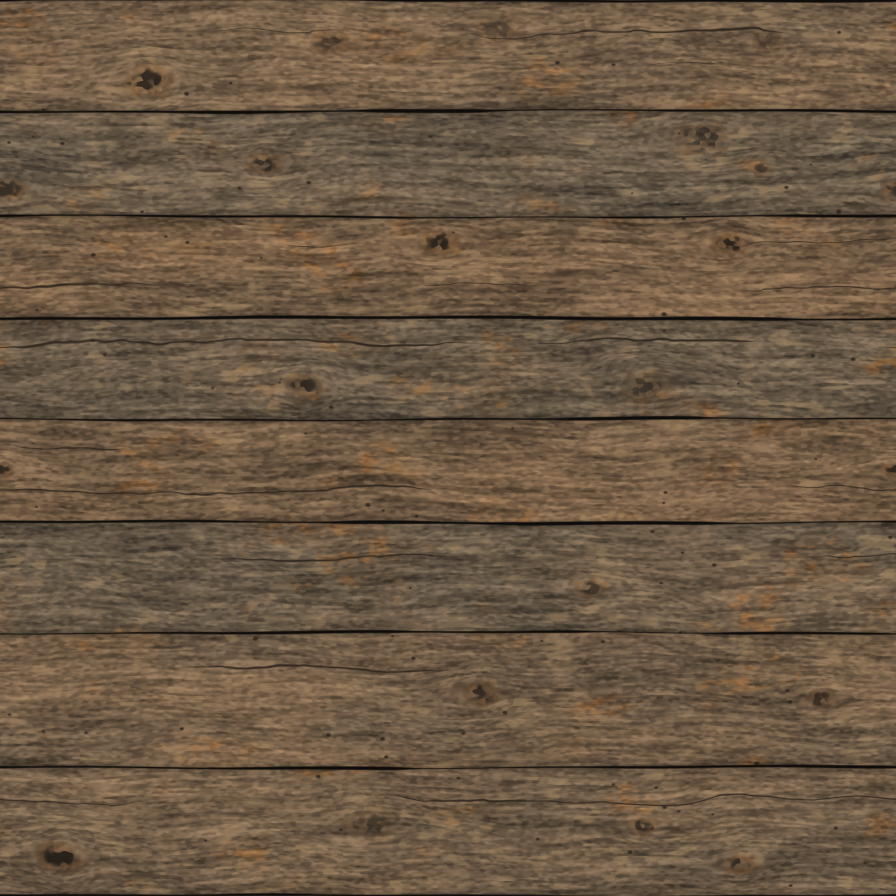
Reproduce this texture procedurally as a WebGL 1 fragment shader.

```glsl
precision highp float;
// Weathered horizontal timber planks with grain, knots, cracks and worn stains.
uniform vec2 u_resolution;

#define PLANKS 8.0
#define GAP_WIDTH 0.0015
#define GRAIN_DEPTH 0.42
#define KNOT_COLUMNS 5.0
#define KNOT_CHANCE 0.72
#define CRACK_WIDTH 0.0011
#define CRACK_CHANCE 0.5
#define WEAR 0.5
#define RUST 0.3
#define TAU 6.2831853

const vec3 GREY_WOOD = vec3(0.395, 0.344, 0.280);
const vec3 WARM_WOOD = vec3(0.465, 0.368, 0.274);
const vec3 PALE_WOOD = vec3(0.620, 0.510, 0.370);
const vec3 RUST_STAIN = vec3(0.530, 0.350, 0.190);
const vec3 DARK_WOOD = vec3(0.160, 0.130, 0.105);
const vec3 GAP_SHADOW = vec3(0.060, 0.050, 0.043);

float hash(vec2 p) {
  vec3 q = fract(p.xyx * vec3(0.1031, 0.1030, 0.0973));
  q += dot(q, q.yzx + 33.33);
  return fract((q.x + q.y) * q.z);
}

// Smooth cellular noise, tiling over the unit square for whole frequencies.
float cellNoise(vec2 uv, vec2 freq, float seed) {
  vec2 p = uv * freq, base = floor(p);
  float sum = 0.0, total = 0.0;
  for (int j = -1; j <= 1; j++) {
    for (int i = -1; i <= 1; i++) {
      vec2 cell = base + vec2(float(i), float(j));
      vec2 id = mod(cell, freq) + seed * vec2(7.0, 13.0);
      vec2 d = p - cell - vec2(hash(id), hash(id + 71.3));
      float weight = exp(-5.0 * dot(d, d));
      sum += weight * hash(id + 37.7);
      total += weight;
    }
  }
  return sum / total;
}

// Height of a seam: even spacing, with the lower boards a little wider.
float seamHeight(float i) {
  float k = mod(i, PLANKS) * 8.0 / PLANKS;
  return i / PLANKS + 0.046 * smoothstep(0.0, 2.3, k) * (1.0 - smoothstep(2.0, 7.5, k));
}

float seamWobble(float x, float i) {
  float k = mod(i, PLANKS);
  return 0.0011 * sin(TAU * x + k * 2.3) + 0.0005 * sin(TAU * 4.0 * x + k * 5.1);
}

// Knots of one plank: x = grain bend, y = dark core, z = surrounding ring.
vec3 knots(vec2 uv, float id, float low, float height, float ragged) {
  vec3 result = vec3(0.0);
  for (int i = -1; i <= 1; i++) {
    float column = floor(uv.x * KNOT_COLUMNS) + float(i);
    vec2 seed = vec2(mod(column, KNOT_COLUMNS) + 3.0, id * 3.0 + 5.0);
    float strength = step(hash(seed), KNOT_CHANCE) * mix(0.4, 1.0, hash(seed + 41.0));
    vec2 centre = vec2((column + hash(seed + 11.0)) / KNOT_COLUMNS,
                       low + height * mix(0.2, 0.8, hash(seed + 23.0)));
    vec2 d = (uv - centre) / (mix(0.007, 0.017, hash(seed + 57.0)) * vec2(1.2, 0.8));
    float r = length(d) + 1.1 * (ragged - 0.5);
    result.x += strength * (uv.y - centre.y) * exp(-0.2 * dot(d, d));
    result.y = max(result.y, strength * (1.0 - smoothstep(0.4, 1.1, r)));
    result.z = max(result.z, strength * exp(-6.0 * (r - 1.1) * (r - 1.1)));
  }
  return result;
}

void main() {
  vec2 uv = gl_FragCoord.xy / u_resolution;
  float pixel = 1.0 / u_resolution.y;

  // Find the plank and the nearest gap.
  float plank = -1.0, gapDistance = 1.0, gapId = 0.0;
  for (int i = 0; i <= int(PLANKS); i++) {
    float offset = uv.y - seamHeight(float(i)) - seamWobble(uv.x, float(i));
    plank += step(0.0, offset);
    if (abs(offset) < gapDistance) {
      gapDistance = abs(offset);
      gapId = mod(float(i), PLANKS);
    }
  }
  float id = mod(plank, PLANKS);
  float low = seamHeight(plank), height = seamHeight(plank + 1.0) - low;

  // Grain coordinates flow around the knots.
  float ragged = cellNoise(uv, vec2(150.0, 190.0), 2.0);
  vec3 knot = knots(uv, id, low, height, ragged);
  vec2 flow = uv;
  flow.y += 0.003 * sin(TAU * 2.0 * uv.x + id * 2.0) - 0.8 * knot.x
          + 0.0015 * sin(TAU * (5.0 * uv.x + 6.0 * uv.y) + id * 4.0);

  // Layered fibres, growth lines and gentle mottling.
  float broad = cellNoise(uv, vec2(6.0, 20.0), id + 3.0);
  float blotch = cellNoise(uv, vec2(26.0, 56.0), id + 12.0);
  float streak = cellNoise(flow, vec2(9.0, 150.0), id + 21.0);
  float fibre = cellNoise(flow, vec2(36.0, 330.0), id + 32.0);
  float speck = cellNoise(flow, vec2(170.0, 380.0), id + 43.0);
  float growth = sin(TAU * (88.0 * flow.y + 2.5 * broad + 0.8 * blotch));
  float tone = 1.0 + GRAIN_DEPTH * (0.65 * (streak - 0.5) + 0.85 * (fibre - 0.5)
             + 0.85 * (speck - 0.5) + 0.35 * (broad - 0.5) + 0.3 * (blotch - 0.5) + 0.06 * growth);

  // Middle planks alternate between grey and warm timber.
  float contrast = smoothstep(0.0, 3.0, id) * (1.0 - smoothstep(6.0, 7.5, id));
  float warmth = 0.5 + 0.4 * contrast * (2.0 * mod(id, 2.0) - 1.0) + 0.5 * (broad - 0.5);
  vec3 color = mix(GREY_WOOD, WARM_WOOD, clamp(warmth, 0.0, 1.0)) * tone;

  // Small pale scuffs, and ochre dabs inside faint rusty stains.
  float chip = cellNoise(uv, vec2(80.0, 140.0), id + 75.0);
  float scuff = smoothstep(0.62, 0.82, 0.35 * blotch + 0.45 * chip + 0.2 * fibre);
  color = mix(color, PALE_WOOD, WEAR * scuff);
  float stain = cellNoise(uv, vec2(16.0, 30.0), id + 54.0);
  float rust = smoothstep(0.68, 0.95, stain) * (0.35 + 1.6 * smoothstep(0.55, 0.85, chip));
  color = mix(color, RUST_STAIN * tone, RUST * rust);

  // Long cracks on some planks follow the grain and fade in and out.
  for (int k = 0; k < 2; k++) {
    float seed = id * 2.0 + float(k) + 61.0;
    float wander = cellNoise(vec2(uv.x, 0.5), vec2(14.0, 1.0), seed) - 0.5
                 + 0.35 * cellNoise(vec2(uv.x, 0.5), vec2(60.0, 1.0), seed + 15.0);
    float open = smoothstep(0.42, 0.8, cellNoise(vec2(uv.x, 0.5), vec2(6.0, 1.0), seed + 30.0));
    open *= step(hash(vec2(seed, 31.0)), CRACK_CHANCE);
    float level = low + height * (0.28 + 0.4 * float(k) + 0.12 * hash(vec2(seed, 9.0)));
    float d = abs(flow.y + 0.007 * wander + 0.003 * (blotch - 0.5) - level);
    float width = CRACK_WIDTH * open * (0.4 + streak);
    color = mix(color, DARK_WOOD, 0.85 * smoothstep(0.0, 0.4, open)
                * (1.0 - smoothstep(width - pixel, width + pixel, d)));
  }

  // Knot rings, cores and small pits.
  color = mix(color, mix(DARK_WOOD, RUST_STAIN, 0.3 + 0.8 * chip), 0.5 * knot.z);
  color = mix(color, mix(DARK_WOOD * 0.8, WARM_WOOD, smoothstep(0.5, 0.85, ragged)), 0.9 * knot.y);
  vec2 pitCell = floor(uv * 36.0);
  vec2 pitPoint = (pitCell + mix(vec2(0.2), vec2(0.8), vec2(hash(pitCell), hash(pitCell + 19.0)))) / 36.0;
  float pitSize = step(0.94, hash(pitCell + 83.0)) * mix(0.0008, 0.0021, hash(pitCell + 97.0));
  float pit = 1.0 - smoothstep(pitSize - pixel, pitSize + pixel, length((uv - pitPoint) * vec2(0.75, 1.0)));
  color = mix(color, DARK_WOOD, 0.8 * pit * step(0.0005, pitSize));

  // Shaded board edges and uneven dark gaps.
  color *= 1.0 - 0.24 * exp(-gapDistance / 0.004);
  float gap = GAP_WIDTH * (0.2 + 1.2 * cellNoise(vec2(uv.x, 0.5), vec2(9.0, 1.0), gapId + 110.0));
  color = mix(GAP_SHADOW, color, smoothstep(gap - pixel, gap + pixel, gapDistance));
  gl_FragColor = vec4(clamp(color, 0.0, 1.0), 1.0);
}
```
